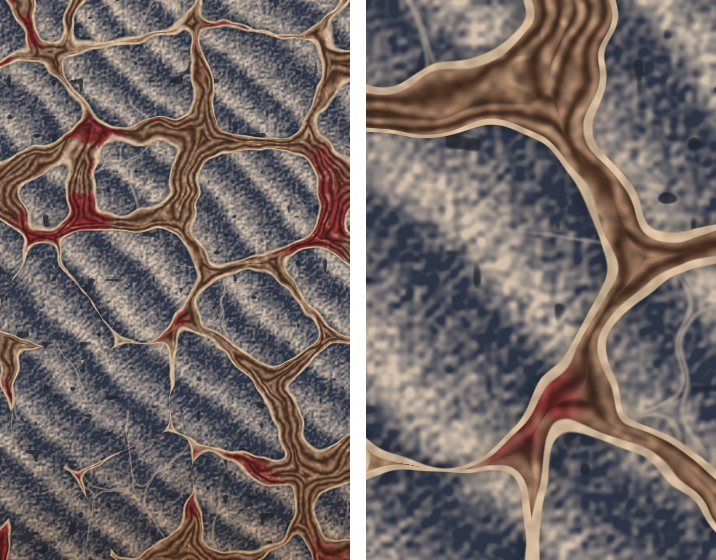
Left, the full canvas; right, a detail of the centre.
This texture is drawn by a Shadertoy shader. Its source:

```glsl
// Marbled paper: sandy blue-grey diagonal waves crossed by brown, cream and crimson veins.

float hash(vec2 p) {
    return fract(sin(dot(p, vec2(127.1, 311.7))) * 43758.5453);
}

float noise(vec2 p) {
    vec2 i = floor(p), f = fract(p);
    f = f * f * (3.0 - 2.0 * f);
    return mix(mix(hash(i), hash(i + vec2(1, 0)), f.x),
               mix(hash(i + vec2(0, 1)), hash(i + vec2(1, 1)), f.x), f.y);
}

float fbm(vec2 p) {
    float sum = 0.0, amp = 0.53;
    for (int i = 0; i < 4; i++) {
        sum += amp * noise(p);
        p = mat2(1.6, 1.2, -1.2, 1.6) * p + 7.3;
        amp *= 0.5;
    }
    return sum;
}

vec2 cellPoint(vec2 cell) {
    return cell + 0.1 + 0.8 * vec2(hash(cell), hash(cell + 53.7));
}

// Distance to the cell borders, blended so that cells are round and junctions swell
float network(vec2 p) {
    vec2 home = floor(p), nearCell = home;
    float best = 9.0;
    for (int y = -1; y <= 1; y++)
    for (int x = -1; x <= 1; x++) {
        vec2 cell = home + vec2(x, y);
        float dist = length(cellPoint(cell) - p);
        if (dist < best) { best = dist; nearCell = cell; }
    }
    vec2 a = cellPoint(nearCell) - p;
    float sum = 0.0;
    for (int y = -2; y <= 2; y++)
    for (int x = -2; x <= 2; x++) {
        if (x == 0 && y == 0) continue;
        vec2 b = cellPoint(nearCell + vec2(x, y)) - p;
        sum += exp(-dot(0.5 * (a + b), normalize(b - a)) / 0.06);
    }
    return -0.06 * log(max(sum, 1e-6));
}

// Sand lit in soft diagonal waves
vec3 ground(vec2 p) {
    float phase = dot(p, vec2(0.62, 0.79)) / 0.09 + 0.9 * p.x * p.y
                + 1.3 * noise(p * 3.0) + 0.25 * noise(p * 14.0);
    float wave = 0.5 + 0.5 * sin(6.2832 * phase + 0.5 * sin(6.2832 * phase));
    wave = pow(wave, 1.25) * mix(0.65, 1.25, noise(p * 5.0 + 31.0));
    float grain = noise(p * 210.0) - noise(p * 210.0 + vec2(0.6, -0.6))
                + 0.9 * (noise(p * 260.0 + 9.0) - 0.5)
                + 0.5 * (noise(p * 90.0) - 0.5);
    float light = 0.09 + 0.64 * wave + 0.46 * grain + 0.1 * (p.y - 0.5);
    vec3 col = mix(vec3(0.17, 0.20, 0.27), vec3(0.78, 0.71, 0.64), clamp(light, 0.0, 1.05));
    float fleck = smoothstep(0.88, 0.94, noise(p * 62.0 + 4.0));
    return mix(col, vec3(0.13, 0.14, 0.18), 0.8 * fleck);
}

// Layered pigment, following the depth below the vein's edge
vec3 pigment(vec2 p, float depth) {
    float streak = 0.5 + 0.5 * sin(depth * 110.0 + 9.0 * fbm(p * 22.0));
    vec3 col = mix(vec3(0.27, 0.18, 0.13), vec3(0.56, 0.43, 0.34), streak);
    float crimson = smoothstep(0.5, 0.62, noise(p * 7.0 + 20.0))
                  * smoothstep(0.35, 0.5, fbm(p * 18.0 + 5.0));
    col = mix(col, mix(vec3(0.30, 0.09, 0.11), vec3(0.52, 0.16, 0.18), streak), 0.85 * crimson);
    float thread = smoothstep(0.07, 0.0, abs(fbm(p * 13.0 + 2.0) - 0.5) * 2.0);
    col = mix(col, vec3(0.78, 0.66, 0.53), 0.45 * thread * streak);
    return col * (0.8 + 0.4 * noise(p * 190.0));
}

void mainImage(out vec4 fragColor, in vec2 fragCoord) {
    vec2 p = fragCoord / iResolution.y;
    float aspect = iResolution.x / iResolution.y;
    vec2 q = p + 0.07 * (vec2(fbm(p * 6.0), fbm(p * 6.0 + 40.0)) - 0.5)
               + 0.012 * (vec2(noise(p * 32.0), noise(p * 32.0 + 17.0)) - 0.5);
    float soft = 5.5 / iResolution.y;

    vec3 col = ground(p);

    // Hair-thin pale cracks
    float crack = smoothstep(0.022, 0.0, abs(network(q * 8.0 + 60.0)));
    crack *= smoothstep(0.45, 0.7, noise(p * 9.0 + 70.0));
    col = mix(col, vec3(0.76, 0.69, 0.61), 0.55 * crack);

    // Veins widen at the centre and fade out at the lower left
    vec2 middle = p - vec2(0.6 * aspect, 0.5);
    vec2 corner = p - vec2(0.15 * aspect, 0.2);
    float width = 0.018 + 0.13 * smoothstep(0.3, 0.85, noise(p * 6.0 + 11.0))
                + 0.04 * exp(-12.0 * dot(middle, middle))
                - 0.11 * exp(-16.0 * dot(corner, corner));
    float depth = width - network(q * 5.5 + 3.0);
    depth += 0.016 * (noise(p * 55.0) - 0.5);
    float rim = 0.012 + 0.02 * noise(p * 28.0 + 8.0);
    vec3 cream = vec3(0.80, 0.70, 0.59) * (0.85 + 0.25 * noise(p * 170.0));
    vec3 vein = mix(cream, pigment(p, depth), smoothstep(rim - soft, rim + soft, depth));
    col *= 1.0 - 0.18 * smoothstep(-0.05, 0.0, depth);
    col = mix(col, vein, smoothstep(-soft, soft, depth));

    // Warm, dim light towards the lower edge
    col *= mix(vec3(0.94, 0.88, 0.82), vec3(1.02), smoothstep(0.0, 0.3, p.y));
    fragColor = vec4(col, 1.0);
}
```
